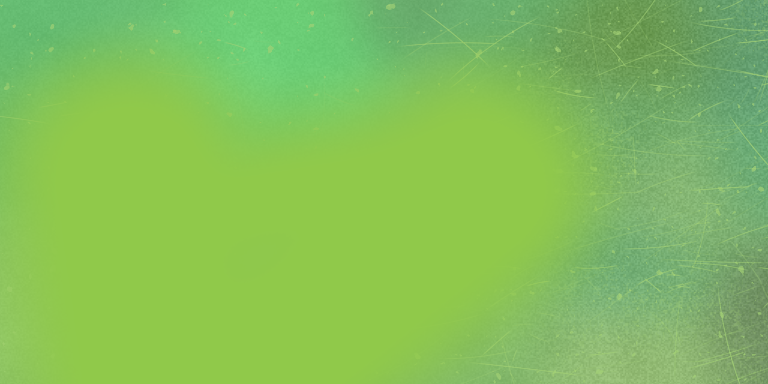
Give the GLSL for this background, as a WebGL 2 fragment shader.

```glsl
#version 300 es
precision highp float;
// A soft lime field over a blurred green and teal backdrop, worn by fine scratches.
// Gaussian-weighted colour pools form the backdrop, smoothly joined capsules the field;
// looped hairlines, jittered flecks and noise supply the wear around it.
uniform vec2 u_resolution;
out vec4 outColor;

#define LIME vec3(0.565, 0.788, 0.290)
#define SCRATCH_COLOR vec3(0.64, 0.82, 0.46)
#define FIELD_SOFTNESS 0.20
#define SCRATCH_COUNT 260
#define SCRATCH_OPACITY 0.70
#define FLECK_OPACITY 0.65
#define GRAIN 0.085

float hash(vec2 p) {
  vec3 q = fract(p.xyx * vec3(0.1031, 0.1030, 0.0973));
  q += dot(q, q.yzx + 33.33);
  return fract((q.x + q.y) * q.z);
}

float noise(vec2 p) {
  vec2 i = floor(p), f = fract(p);
  f = f * f * (3.0 - 2.0 * f);
  return mix(mix(hash(i), hash(i + vec2(1, 0)), f.x),
             mix(hash(i + vec2(0, 1)), hash(i + vec2(1, 1)), f.x), f.y);
}

float cloud(vec2 p) {
  float sum = 0.0, gain = 0.5;
  for (int i = 0; i < 4; i++) {
    sum += gain * noise(p);
    p = p * 2.03 + 17.0;
    gain *= 0.5;
  }
  return sum;
}

float capsule(vec2 p, vec2 a, vec2 b, float radius) {
  vec2 d = b - a;
  return length(p - a - d * clamp(dot(p - a, d) / dot(d, d), 0.0, 1.0)) - radius;
}

float smoothUnion(float a, float b, float k) {
  float h = max(k - abs(a - b), 0.0) / k;
  return min(a, b) - h * h * k * 0.25;
}

// Adds one colour pool; alpha accumulates the total weight.
void pool(inout vec4 sum, vec2 p, vec2 center, vec2 size, vec3 color) {
  vec2 d = (p - center) / size;
  sum += vec4(color, 1.0) * exp(-dot(d, d));
}

vec3 backdrop(vec2 p) {
  vec4 s = vec4(0.47, 0.69, 0.43, 1.0) * 0.08;
  // Top edge, left to right
  pool(s, p, vec2(0.05, 0.97), vec2(0.26, 0.22), vec3(0.39, 0.74, 0.45));
  pool(s, p, vec2(0.74, 0.91), vec2(0.24), vec3(0.42, 0.82, 0.47));
  pool(s, p, vec2(1.07, 1.02), vec2(0.13), vec3(0.40, 0.64, 0.41));
  pool(s, p, vec2(1.27, 0.94), vec2(0.18), vec3(0.42, 0.71, 0.45));
  pool(s, p, vec2(1.62, 0.87), vec2(0.26, 0.11), vec3(0.41, 0.59, 0.30));
  pool(s, p, vec2(1.97, 0.85), vec2(0.16), vec3(0.38, 0.62, 0.46));
  // Left edge
  pool(s, p, vec2(0.00, 0.62), vec2(0.20), vec3(0.45, 0.74, 0.39));
  pool(s, p, vec2(0.00, 0.22), vec2(0.26), vec3(0.57, 0.78, 0.39));
  // Right side and lower corner
  pool(s, p, vec2(1.64, 0.66), vec2(0.17, 0.13), vec3(0.43, 0.66, 0.41));
  pool(s, p, vec2(1.80, 0.48), vec2(0.19, 0.15), vec3(0.54, 0.72, 0.45));
  pool(s, p, vec2(1.99, 0.56), vec2(0.13), vec3(0.38, 0.66, 0.47));
  pool(s, p, vec2(1.63, 0.30), vec2(0.20, 0.13), vec3(0.42, 0.67, 0.46));
  pool(s, p, vec2(2.00, 0.15), vec2(0.14, 0.17), vec3(0.42, 0.53, 0.37));
  pool(s, p, vec2(1.65, 0.03), vec2(0.25, 0.18), vec3(0.59, 0.74, 0.46));
  pool(s, p, vec2(1.26, 0.10), vec2(0.19), vec3(0.50, 0.72, 0.41));
  return s.rgb / s.a;
}

float limeField(vec2 p) {
  float left = capsule(p, vec2(0.34, 0.53), vec2(0.42, -0.05), 0.26);
  float right = capsule(p, vec2(0.74, 0.10), vec2(1.25, 0.51), 0.24);
  float bridge = capsule(p, vec2(0.42, 0.43), vec2(1.20, 0.56), 0.14);
  float d = smoothUnion(smoothUnion(left, right, 0.16), bridge, 0.12);
  return 1.0 - smoothstep(-0.09, FIELD_SOFTNESS, d);
}

// Bowed hairlines, gathered to the right; most rise gently, some run freely.
float scratches(vec2 p, float pixel) {
  float total = 0.0;
  for (int i = 0; i < SCRATCH_COUNT; i++) {
    float id = float(i) * 7.0 + 3.0;
    vec2 center = vec2(2.05 - 0.95 * pow(hash(vec2(id, 1.0)), 1.3), hash(vec2(id, 2.0)));
    if (i % 8 == 0) center.x = 1.2 * hash(vec2(id, 8.0));
    float turn = hash(vec2(id, 3.0)) - 0.5;
    float angle = 0.25 + turn * (i % 3 == 0 ? 3.14 : 0.9);
    float span = mix(0.02, 0.19, pow(hash(vec2(id, 4.0)), 2.0));
    vec2 axis = vec2(cos(angle), sin(angle)), d = p - center;
    float along = dot(d, axis) / span;
    float across = dot(d, vec2(-axis.y, axis.x));
    across += span * 0.2 * (hash(vec2(id, 5.0)) - 0.5) * along * along;
    float line = 1.0 - smoothstep(0.0002, 0.0006 + 0.8 * pixel, abs(across));
    float strength = mix(0.12, 1.0, pow(hash(vec2(id, 6.0)), 2.0));
    total += line * (1.0 - smoothstep(0.6, 1.0, abs(along))) * strength;
  }
  return min(total, 1.0);
}

// One ragged fleck in some of the cells of a jittered grid.
float flecks(vec2 p, float scale, float chance, float pixel) {
  vec2 cell = floor(p * scale), f = fract(p * scale);
  vec2 d = f - 0.3 - 0.4 * vec2(hash(cell + 11.0), hash(cell + 29.0));
  float turn = 6.28 * hash(cell + 5.0);
  d = vec2(d.x * cos(turn) + d.y * sin(turn), d.y * cos(turn) - d.x * sin(turn));
  float radius = mix(0.04, 0.17, hash(cell + 47.0)) * (0.3 + 1.2 * noise(p * scale * 8.0));
  float edge = pixel * scale * 0.7;
  float shape = 1.0 - smoothstep(radius - edge, radius + edge, length(d * vec2(0.8, 1.4)));
  return shape * step(1.0 - chance, hash(cell + 71.0));
}

void main() {
  float pixel = 1.0 / u_resolution.y;
  vec2 p = gl_FragCoord.xy * pixel;
  float rightSide = smoothstep(1.15, 1.65, p.x);

  // Mottling and grain
  vec3 color = backdrop(p) + 0.04 * (cloud(p * 9.0) - 0.47);
  color += GRAIN * mix(0.4, 1.0, rightSide) * (noise(p * 256.0) - 0.5);

  // Dusty patches, hairlines and flecks
  float dust = smoothstep(0.55, 0.85, noise(p * 210.0)) * smoothstep(0.35, 0.65, cloud(p * 5.0));
  float wear = dust * 0.28 * rightSide + SCRATCH_OPACITY * scratches(p, pixel);
  wear += FLECK_OPACITY * flecks(p, 19.0, mix(0.18, 0.25, rightSide), pixel);
  wear += FLECK_OPACITY * flecks(p + 3.7, 43.0, mix(0.12, 0.20, rightSide), pixel);
  color = mix(color, SCRATCH_COLOR, min(wear, 0.85));

  outColor = vec4(mix(color, LIME, limeField(p)), 1.0);
}
```
